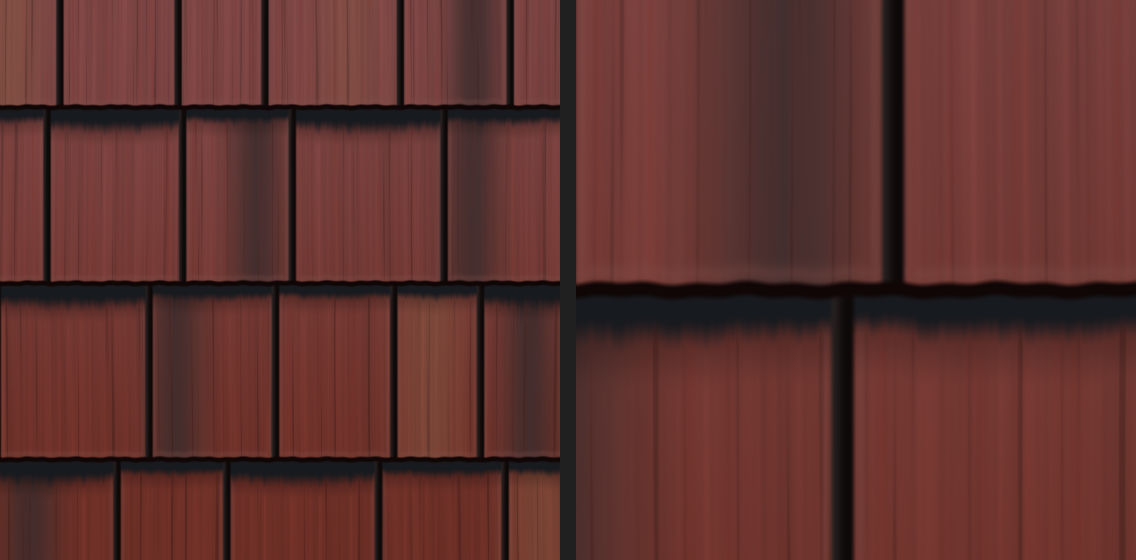
Left: the whole. Right: its middle third, enlarged.
Give the GLSL for this texture, as a WebGL 2 fragment shader.

```glsl
#version 300 es
precision highp float;
// Overlapping rows of red wooden shingles with dark joints, slate shadows and weathered stains.

uniform vec2 u_resolution;
out vec4 fragColor;

// Layout, in canvas units; rows are counted from the top
const float ROW_HEIGHT = 0.3145;
const float FIRST_EDGE = 0.1795;
const float TAB_WIDTHS[6] = float[6](0.271, 0.226, 0.211, 0.155, 0.242, 0.196);
const float CYCLE = 1.301;                                   // sum of the tab widths
const vec4 ROW_SHIFT = vec4(0.911, 0.522, -0.005, 0.405);
const float JOINT_HALF = 0.0066;
const float EDGE_HALF = 0.0042;
const float SHADOW_SHALLOW = 0.024;
const float SHADOW_DEEP = 0.037;

// Weathering: each stain spans two rows, warm patches sit at one place per row
const vec3 STAIN_AT = vec3(1.237, 0.320, 0.950);
const float STAIN_SPREAD = 0.046;
const vec4 WARM_AT = vec4(0.015, -1.0, 0.768, 0.965);
const vec4 FAINT_WARM_AT = vec4(0.625, -1.0, -1.0, -1.0);
const float WARM_SPREAD = 0.06;

const vec3 RED_TOP = vec3(0.475, 0.265, 0.260);
const vec3 RED_BOTTOM = vec3(0.425, 0.185, 0.150);
const vec3 STREAK_RED = vec3(0.50, 0.20, 0.17);
const vec3 STAIN = vec3(0.235, 0.170, 0.170);
const vec3 WARM = vec3(0.52, 0.34, 0.26);
const vec3 RIM = vec3(0.50, 0.31, 0.29);
const vec3 SHADOW = vec3(0.090, 0.100, 0.118);
const vec3 JOINT_LIT = vec3(0.150, 0.125, 0.125);
const vec3 JOINT_DARK = vec3(0.055, 0.035, 0.035);
const vec3 EDGE = vec3(0.065, 0.022, 0.022);

float bump(float offset, float spread) {
    return exp(-offset * offset / (spread * spread));
}

// Layered sines stretched along the height, roughly -1 to 1
float grain(vec2 p, float seed) {
    float sum = 0.0, amplitude = 0.42, frequency = 170.0;
    for (int i = 0; i < 5; i++) {
        float bend = 0.8 * sin(p.y * 9.0 + frequency + seed) + 2.0 * sin(p.x * 41.0 + frequency);
        sum += amplitude * sin((p.x + seed) * frequency + bend);
        frequency *= 1.63;
        amplitude *= 0.82;
    }
    return sum;
}

void main() {
    vec2 uv = gl_FragCoord.xy / u_resolution;
    float soft = max(0.0022, 0.75 / u_resolution.y);

    // Row and height within it, with a slightly wavy lower edge
    float wave = 0.0007 * sin(uv.x * 83.0) + 0.0006 * sin(uv.x * 211.0 + 1.0);
    float level = (uv.y + wave - FIRST_EDGE) / ROW_HEIGHT;
    int row = clamp(2 - int(floor(level)), 0, 3);
    float above = fract(level) * ROW_HEIGHT;
    float below = ROW_HEIGHT - above;

    // Tab within the repeating cycle of widths
    float along = mod(uv.x - ROW_SHIFT[row], CYCLE);
    float start = 0.0;
    int tab = 0;
    for (int i = 0; i < 5; i++) {
        if (along < start + TAB_WIDTHS[tab]) break;
        start += TAB_WIDTHS[tab];
        tab++;
    }
    float width = TAB_WIDTHS[tab];
    float local = along - start;
    float fromJoint = local < 0.5 * width ? local : local - width;
    float seed = float(row) * 1.37 + float(tab) * 0.71;

    // Painted wood with vertical grain
    float fibre = grain(uv, seed);
    float broad = sin(uv.x * 47.0 + seed * 5.0) * sin(uv.x * 29.0 + uv.y * 3.0 + seed);
    vec3 color = mix(RED_BOTTOM, RED_TOP, smoothstep(0.0, 1.0, uv.y));
    color *= 1.0 + 0.025 * sin(seed * 9.0) + 0.03 * broad;
    color = mix(color, STREAK_RED, 0.22 * smoothstep(0.1, 0.9, grain(uv + 0.37, seed)));

    // Stains and warm patches
    float warm = bump(uv.x - WARM_AT[row], WARM_SPREAD);
    warm += 0.7 * bump(uv.x - FAINT_WARM_AT[row], WARM_SPREAD);
    color = mix(color, WARM, 0.5 * warm);
    for (int k = 0; k < 3; k++) {
        float present = (row == k || row == k + 1) ? 1.0 : 0.0;
        float stain = present * bump(along - STAIN_AT[k], STAIN_SPREAD);
        color = mix(color, STAIN, stain * (0.82 + 0.14 * fibre));
    }
    color *= 1.0 + 0.055 * fibre - 0.13 * smoothstep(0.55, 1.1, -fibre);

    // Pale rims beside the joints and along the lower edge
    float rim = bump(abs(fromJoint) - JOINT_HALF - 0.004, 0.003);
    rim = max(rim, bump(above - 0.010, 0.005));
    color = mix(color, RIM, 0.28 * rim);

    // Ragged shadow under the row above, deeper on wide tabs
    float depth = mix(SHADOW_SHALLOW, SHADOW_DEEP, smoothstep(0.22, 0.245, width));
    depth *= 0.85 + 0.2 * sin(3.14159 * local / width) + 0.10 * fibre;
    color *= 1.0 - 0.2 * (1.0 - smoothstep(depth, depth + 0.035, below));
    color = mix(SHADOW, color, smoothstep(depth * 0.6, depth * 1.35, below));

    // Joints, then the dark edge between rows
    vec3 joint = mix(JOINT_LIT, JOINT_DARK, smoothstep(-JOINT_HALF, 0.4 * JOINT_HALF, fromJoint));
    color = mix(joint, color, smoothstep(JOINT_HALF - soft, JOINT_HALF + soft, abs(fromJoint)));
    color = mix(EDGE, color, smoothstep(EDGE_HALF - soft, EDGE_HALF + soft, min(above, below)));

    fragColor = vec4(color, 1.0);
}
```
